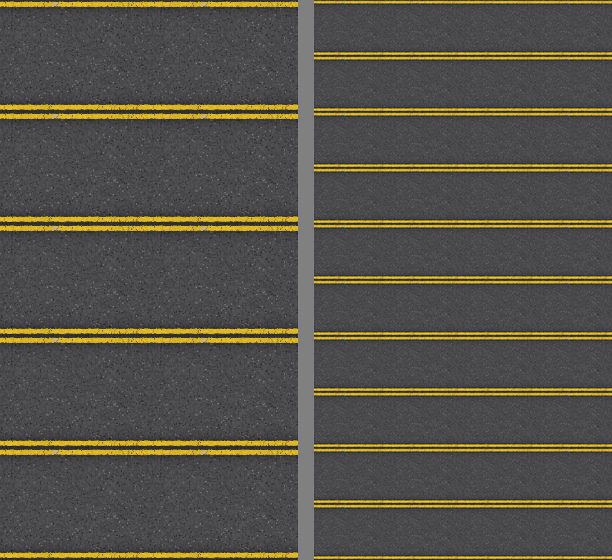
Left: one tile. Right: repeated 2 by 2.
Write a Shadertoy shader that draws this texture.

```glsl
const vec2 REPEATS = vec2(2.0, 5.0);      // tiles across and down
const float ASPECT = 1.328;               // tile width over tile height
const float TAU = 6.2832;

const vec3 ASPHALT = vec3(0.292, 0.292, 0.302);
const vec3 GRIME = vec3(0.185, 0.18, 0.18);
const vec3 SPECK = vec3(0.53, 0.53, 0.52);
const vec3 PAINT = vec3(0.87, 0.72, 0.14);
const vec3 CHIP = vec3(0.74, 0.70, 0.56);

// Lengths below are in tile heights
const float LINE_OFFSET = 0.0408;         // from pair centre to line centre
const float LINE_HALF = 0.0222;
const float PAIR_SHIFT = 0.002;
const float GRIME_REACH = 0.036;
const float EDGE_WEAR = 0.007;
const float CRACK_HALF = 0.002;
const int CRACKS = 16;
const float SCAR_X = 0.905;               // long diagonal scar, share of tile width
const vec2 CHIP_AT = vec2(0.37, -0.041);

const vec2 GRAIN_CELLS = vec2(96.0, 72.0);
const vec2 SPECK_CELLS = vec2(56.0, 42.0);
const vec2 PIT_CELLS = vec2(64.0, 48.0);

float hash(vec2 p) {
    vec3 a = fract(p.xyx * vec3(0.1031, 0.1030, 0.0973));
    a += dot(a, a.yzx + 33.33);
    return fract((a.x + a.y) * a.z);
}

// Wrapping cellular noise: x = distance to nearest point, y = its random value
vec2 cellular(vec2 tile, vec2 count) {
    vec2 g = tile * count, base = floor(g);
    vec2 nearest = vec2(9.0, 0.0);
    for (int j = -1; j <= 1; j++)
    for (int i = -1; i <= 1; i++) {
        vec2 cell = base + vec2(i, j);
        vec2 id = mod(cell, count) + count.yx;
        vec2 point = cell + vec2(hash(id + 11.0), hash(id + 47.0));
        float d = length(g - point);
        if (d < nearest.x) nearest = vec2(d, hash(id + 83.0));
    }
    return nearest;
}

// Broad tone variation from sines of whole frequency
float mottle(vec2 tile) {
    vec2 a = tile * TAU;
    return 0.4 * sin(a.x * 2.0 + 1.5 * sin(a.y + 1.0))
         + 0.3 * sin(a.x * 3.0 - a.y * 2.0 + 2.0 * sin(a.x + 2.0))
         + 0.3 * sin(a.x * 5.0 + a.y * 4.0 + 2.0 * sin(a.y * 3.0 - a.x * 2.0));
}

float cover(float d, float px) { return clamp(0.5 - d / px, 0.0, 1.0); }

float wrapped(float x) { return x - round(x); }

// Hairline cracks, chosen separately for the upper and lower line
float cracks(float x, float y, float px) {
    float amount = 0.0;
    for (int i = 0; i < CRACKS; i++) {
        vec2 id = vec2(float(i) * 7.0 + 3.0, y > 0.0 ? 19.0 : 61.0);
        float slant = (hash(id + 5.0) - 0.5) * 0.9;
        float jag = 0.005 * sin(y * 170.0 + id.x) + 0.003 * sin(y * 410.0 + id.x * 2.0);
        float d = abs(wrapped(x - hash(id)) * ASPECT - slant * y - jag);
        float strength = 0.75 * pow(hash(id + 29.0), 2.0);
        amount = max(amount, strength * cover(d - CRACK_HALF, px));
    }
    float bend = 0.008 * sin(y * 120.0) + 0.004 * sin(y * 330.0);
    float scar = abs(wrapped(x - SCAR_X) * ASPECT - 0.7 * y - bend);
    return max(amount, 0.65 * cover(scar - CRACK_HALF * 1.5, px));
}

void mainImage(out vec4 fragColor, in vec2 fragCoord) {
    vec2 tile = fract(fragCoord / iResolution.xy * REPEATS);
    float px = REPEATS.y / iResolution.y;
    float y = wrapped(tile.y - PAIR_SHIFT);

    vec2 grain = cellular(tile, GRAIN_CELLS);
    vec2 speck = cellular(tile, SPECK_CELLS);
    vec2 pit = cellular(tile, PIT_CELLS);
    float tone = mottle(tile);

    // Asphalt with stones, darkened around the lines
    float outside = max(abs(y) - LINE_OFFSET - LINE_HALF, 0.0);
    float grime = exp(-outside / GRIME_REACH) * (0.93 + 0.07 * tone);
    vec3 color = mix(ASPHALT, GRIME, grime);
    color *= 1.0 + 0.22 * (grain.y - 0.5) + 0.03 * tone;
    float stone = smoothstep(0.86, 1.0, speck.y) * (1.0 - smoothstep(0.1, 0.45, speck.x));
    color = mix(color, SPECK, 0.75 * stone * (1.0 - 0.6 * grime));
    color *= 1.0 - 0.3 * step(0.88, pit.y) * (1.0 - smoothstep(0.15, 0.5, pit.x));

    // Painted lines with ragged edges
    float lineDist = abs(abs(y) - LINE_OFFSET) - LINE_HALF;
    lineDist += EDGE_WEAR * (grain.y - 0.5) + 0.001 * sin(tile.x * TAU * 9.0 + tone);
    float paintMask = cover(lineDist, px);
    vec3 paint = PAINT * (1.0 + 0.1 * (grain.y - 0.5) + 0.03 * tone);

    // Pale chip on the lower line
    vec2 chip = vec2(wrapped(tile.x - CHIP_AT.x) * ASPECT, y - CHIP_AT.y);
    float chipDist = length(chip * vec2(0.6, 1.0)) - 0.014 + 0.018 * (grain.y - 0.5);
    paint = mix(paint, CHIP, 0.85 * cover(chipDist, px));

    // Pits and cracks show the road through the paint
    float wear = cracks(tile.x, y, px);
    wear = max(wear, 0.6 * step(0.93, pit.y) * (1.0 - smoothstep(0.1, 0.42, pit.x)));
    color = mix(color, paint, paintMask * (1.0 - wear));

    fragColor = vec4(color, 1.0);
}
```
